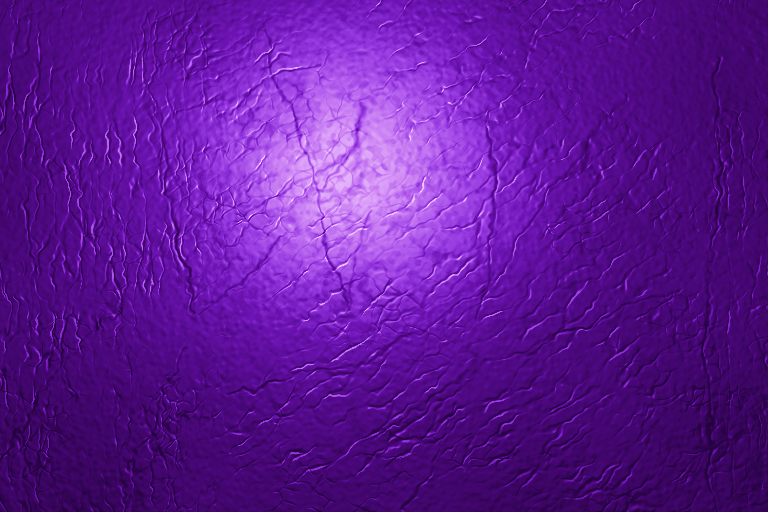
Write a Shadertoy shader that draws this texture.

```glsl
// Glossy violet leather under one soft lamp, up and left of the middle.
// Noise gives gritty grain, broken cell borders give cracks and wrinkles,
// segments give long folds; the lit slope of that relief picks a tone.

const vec2 LAMP = vec2(0.68, 0.66);

// Fold segments: start xy, end xy, in units of the canvas height
const vec4 STEEP_FOLDS[12] = vec4[12](
    vec4(.51, .94, .56, .79), vec4(.56, .79, .67, .40),
    vec4(.72, .80, .70, .71), vec4(.70, .71, .62, .63),
    vec4(.955, .76, .96, .58), vec4(.96, .58, .94, .37),
    vec4(1.41, .88, 1.40, .55), vec4(1.40, .55, 1.37, .30),
    vec4(1.37, .30, 1.40, .0), vec4(.30, .79, .38, .38),
    vec4(.36, .32, .25, .08), vec4(.90, .22, .80, .01));
const vec4 SLANT_FOLDS[12] = vec4[12](
    vec4(.44, .24, .72, .29), vec4(.72, .29, .94, .43),
    vec4(.94, .43, 1.23, .82), vec4(.72, .14, .92, .27),
    vec4(.92, .27, 1.33, .44), vec4(.0, .08, .10, .26),
    vec4(.10, .26, .23, .40), vec4(.04, .61, .15, .22),
    vec4(.39, .38, .54, .53), vec4(.35, .77, .62, .88),
    vec4(.47, .58, .70, .71), vec4(.67, .40, .72, .58));

// Violet tones from deep shadow to highlight
const vec3 TONES[8] = vec3[8](
    vec3(.08, .0, .15), vec3(.24, .02, .40), vec3(.33, .04, .55),
    vec3(.43, .08, .71), vec3(.58, .21, .87), vec3(.70, .37, .93),
    vec3(.82, .55, .96), vec3(.93, .78, 1.0));

vec2 hash2(vec2 p) {
    vec3 q = fract(p.xyx * vec3(.1031, .1030, .0973));
    q += dot(q, q.yzx + 33.33);
    return fract((q.xx + q.yz) * q.zy);
}

float noise(vec2 p) {
    vec2 i = floor(p), f = fract(p);
    f = f * f * (3.0 - 2.0 * f);
    vec2 o = vec2(0.0, 1.0);
    return mix(mix(hash2(i).x, hash2(i + o.yx).x, f.x),
               mix(hash2(i + o.xy).x, hash2(i + o.yy).x, f.x), f.y);
}

vec2 jitter(vec2 p) {
    return vec2(noise(p), noise(p + 70.0)) - .5;
}

// Gap between the two nearest cell centres: zero along cell borders
float cellGap(vec2 p) {
    vec2 i = floor(p), f = fract(p);
    float near = 8.0, next = 8.0;
    for (int y = -1; y <= 1; y++)
    for (int x = -1; x <= 1; x++) {
        vec2 o = vec2(float(x), float(y));
        float d = length(o + hash2(i + o + 50.0) - f);
        next = min(next, max(near, d));
        near = min(near, d);
    }
    return next - near;
}

float groove(vec2 p, float width) {
    return 1.0 - smoothstep(0.0, width, cellGap(p));
}

float segmentDistance(vec2 p, vec4 s) {
    vec2 v = p - s.xy, e = s.zw - s.xy;
    return length(v - e * clamp(dot(v, e) / dot(e, e), 0.0, 1.0));
}

float foldDistance(vec2 p, vec4 folds[12]) {
    float d = 8.0;
    for (int i = 0; i < 12; i++) d = min(d, segmentDistance(p, folds[i]));
    return d;
}

float bell(float d, float width) {
    return exp(-d * d / (width * width));
}

// Relief of the hide: x is height, y is how deep into a crack we are
vec2 surface(vec2 p) {
    vec2 w = p + .024 * jitter(p * 13.0) + .012 * jitter(p * 40.0) + .007 * jitter(p * 95.0);

    // Upright wrinkles at both sides, slanted ones elsewhere
    float upright = max(1.0 - smoothstep(.15, .6, p.x), .6 * smoothstep(1.2, 1.45, p.x));
    vec2 along = vec2(.79, .61);
    vec2 q = vec2(dot(w, along), dot(w, vec2(-along.y, along.x)));
    float core = bell(length(p - LAMP), .22);
    float broken = smoothstep(.25, .65, noise(p * 27.0 + 15.0));
    float patchy = smoothstep(.1, .6, noise(p * 6.0 + 9.0)) * (.25 + .75 * broken);
    float wrinkle = patchy * mix(groove(q * vec2(9.0, 31.0), .24),
                                 groove(w * vec2(38.0, 9.0), .24), upright);
    float net = groove(w * 27.0 + 3.0, .17) * (.2 + .8 * broken)
              * max(smoothstep(.35, .75, noise(p * 9.0)), .8 * core);

    // Grit in two sizes, turned against each other to hide the lattice
    vec2 turned = mat2(.8, .6, -.6, .8) * p;
    float grain = .55 * noise(turned * 120.0) + .45 * noise(w * 72.0 + 8.0);
    float pits = smoothstep(.58, .74, noise(turned * 100.0 + 60.0));

    // Folds are grooves with a raised lip, fading in and out
    float strength = .35 + .65 * noise(p * 8.0 + 20.0);
    float width = .002 + .0025 * strength;
    float steep = foldDistance(w, STEEP_FOLDS);
    float slant = foldDistance(w, SLANT_FOLDS);
    float fold = strength * max(bell(steep, width), .75 * bell(slant, width));
    float lip = strength * max(bell(steep, width * 2.6), .75 * bell(slant, width * 2.6));

    float height = .005 * lip - .008 * fold - .0058 * wrinkle - .0022 * net + .0062 * grain;
    float depth = 1.8 * fold + .5 * wrinkle + .75 * net + .35 * pits;
    return vec2(height, depth);
}

vec3 violet(float tone) {
    float t = clamp(tone, 0.0, 6.99);
    int i = int(t);
    return mix(TONES[i], TONES[i + 1], fract(t));
}

void mainImage(out vec4 fragColor, in vec2 fragCoord) {
    vec2 p = fragCoord / iResolution.y;
    p.x *= 1.5 * iResolution.y / iResolution.x;

    // Slope of the relief, facing the lamp or away from it
    float e = .002;
    vec2 here = surface(p);
    vec2 slope = vec2(surface(p + vec2(e, 0.0)).x, surface(p + vec2(0.0, e)).x) - here.x;
    vec3 toLamp = normalize(vec3(LAMP - p, .2));
    float facing = dot(-slope / e, toLamp.xy);

    // Broad glow with a bright core, then cracks and glints
    vec2 r = (p - LAMP) * vec2(.9, 1.0);
    float r2 = dot(r, r);
    float glow = 2.5 * exp(-r2 / .26) + 3.1 * exp(-r2 / .055);
    float tone = .9 + glow + .45 * (p.y - .5) + .4 * (noise(p * 5.0 + 30.0) - .5);
    float glint = smoothstep(.3, 1.1, facing) * smoothstep(.25, .7, noise(p * 45.0 + 5.0));
    tone += clamp(facing, -.9, 1.3) * (.5 + .4 * min(glow, 1.6)) + 1.5 * glint;
    tone -= here.y * (.35 + 1.2 * exp(-r2 / .1));

    fragColor = vec4(violet(max(tone, .35 + .25 * tone)), 1.0);
}
```
